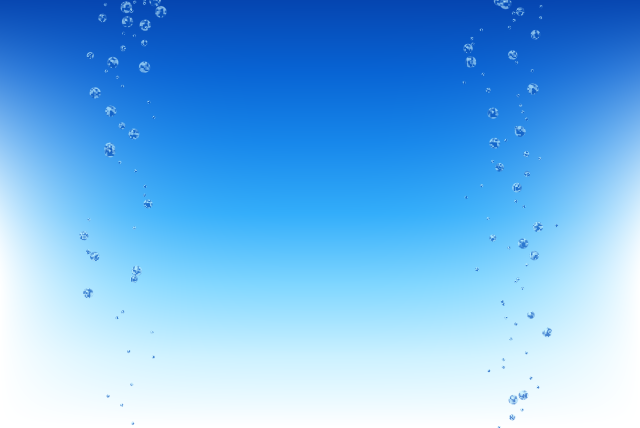
This background is drawn by a Shadertoy shader. Its source:

```glsl
// A deep-to-pale blue gradient with white haze at the sides and foot,
// and two rising columns of glassy bubbles. Bubbles are scattered by a
// hash along each column and shaded as small mottled spheres.

const vec3 WHITE = vec3(1.0);
const vec3 GLASS_DARK = vec3(0.04, 0.33, 0.74);
const vec3 GLASS_LIGHT = vec3(0.76, 0.94, 1.0);

const int STOPS = 7;
const vec3 WATER[STOPS] = vec3[](
    vec3(0.02, 0.27, 0.69), vec3(0.03, 0.39, 0.83), vec3(0.09, 0.53, 0.92),
    vec3(0.20, 0.68, 0.98), vec3(0.50, 0.84, 1.00), vec3(0.80, 0.945, 1.0),
    vec3(1.0));

// Hash of a 2D value to two numbers in 0..1
vec2 hash22(vec2 p) {
    vec3 q = fract(vec3(p.xyx) * vec3(0.1031, 0.1030, 0.0973));
    q += dot(q, q.yzx + 33.33);
    return fract((q.xx + q.yz) * q.zy);
}

float valueNoise(vec2 p) {
    vec2 cell = floor(p);
    vec2 f = fract(p);
    f = f * f * (3.0 - 2.0 * f);
    float low = mix(hash22(cell).x, hash22(cell + vec2(1, 0)).x, f.x);
    float high = mix(hash22(cell + vec2(0, 1)).x, hash22(cell + vec2(1, 1)).x, f.x);
    return mix(low, high, f.y);
}

// Evenly spaced colour stops, depth 0 at the top and 1 at the foot
vec3 waterColor(float depth) {
    float s = depth * float(STOPS - 1);
    vec3 color = WATER[0];
    for (int i = 1; i < STOPS; i++) {
        color = mix(color, WATER[i], clamp(s - float(i - 1), 0.0, 1.0));
    }
    return color;
}

// White haze, growing towards the side edges and with depth
vec3 addHaze(vec3 color, vec2 uv) {
    float side = pow(abs(uv.x - 0.5) * 2.0, 3.2);
    float amount = side * smoothstep(-0.05, 0.7, 1.0 - uv.y);
    return mix(color, WHITE, amount);
}

// One sphere: mottled glass, dark lower centre, bright crescent rim
vec3 drawBubble(vec3 color, vec2 offset, float radius, float seed, float pixel) {
    float dist = length(offset);
    if (dist > radius + pixel) return color;
    vec2 q = offset / radius;
    float r = min(dist / radius, 1.0);
    float mottle = valueNoise(q * 3.5 + seed * 17.0);
    float rim = smoothstep(0.55, 0.95, r) * (0.5 + 0.5 * q.y);
    float glint = 1.0 - smoothstep(0.1, 0.4, length(q - vec2(-0.25, 0.4)));
    float core = 1.0 - smoothstep(0.1, 0.5, length(q - vec2(0.1, -0.3)));
    float light = smoothstep(0.2, 0.8, mottle) * 0.8 + 0.35 * rim + 0.5 * glint - 0.4 * core;
    vec3 glass = mix(GLASS_DARK, GLASS_LIGHT, clamp(light, 0.0, 1.0));
    glass = mix(glass, color, 0.22);
    float cover = 1.0 - smoothstep(radius - pixel, radius + pixel, dist);
    return mix(color, glass, cover * 0.9);
}

// A column; crowding above 1 gathers bubbles near the top
vec3 drawColumn(vec3 color, vec2 p, float baseX, float lean, float spread,
                int count, float crowding, float seed, float pixel) {
    if (abs(p.x - baseX) > spread + abs(lean) + 0.03) return color;
    for (int i = 0; i < count; i++) {
        float id = float(i) + 1.0;
        vec2 place = hash22(vec2(id, seed));
        vec2 shape = hash22(vec2(id + 71.0, seed + 9.0));
        float y = 1.0 - pow((float(i) + place.y) / float(count), crowding);
        float x = baseX + lean * y * y * y + (place.x + shape.y - 1.0) * spread;
        float big = smoothstep(0.45, 0.8, shape.x) * mix(0.75, 1.0, y);
        float radius = mix(0.0035, 0.0135, big);
        color = drawBubble(color, p - vec2(x, y), radius, id + seed, pixel);
    }
    return color;
}

void mainImage(out vec4 fragColor, in vec2 fragCoord) {
    vec2 uv = fragCoord / iResolution.xy;
    float aspect = iResolution.x / iResolution.y;
    vec2 p = vec2(uv.x * aspect, uv.y);
    float pixel = 0.8 / iResolution.y;

    // Water and haze
    vec3 color = addHaze(waterColor(1.0 - uv.y), uv);

    // Left column is sparse below, right column is even
    color = drawColumn(color, p, 0.185 * aspect, 0.05, 0.11, 52, 1.8, 3.0, pixel);
    color = drawColumn(color, p, 0.800 * aspect, 0.00, 0.12, 70, 1.25, 8.0, pixel);

    fragColor = vec4(color, 1.0);
}
```
